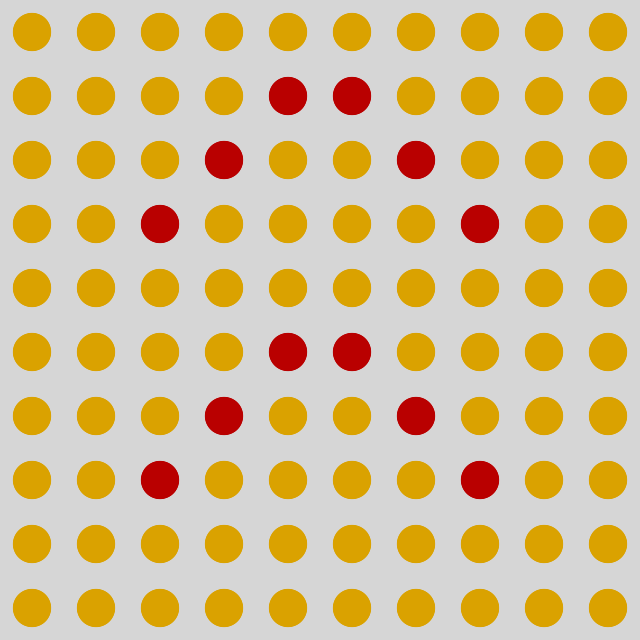
This pattern is drawn by a Shadertoy shader. Its source:

```glsl
// A ten by ten grid of gold discs on pale grey, with two red chevrons.
// Each cell holds one disc drawn by a distance function; a disc turns red
// when its row lies below a chevron apex by its step from the centre line.

const float GRID_COUNT = 10.0;
const float DISC_RADIUS = 0.3;      // in cells
const float CHEVRON_REACH = 2.0;    // steps from the apex to each end
const float UPPER_APEX_ROW = 8.0;   // rows count up from the bottom
const float LOWER_APEX_ROW = 4.0;

const vec3 GREY = vec3(0.84);
const vec3 GOLD = vec3(0.853, 0.635, 0.0);
const vec3 RED = vec3(0.727, 0.0, 0.0);

// Signed distance to a disc centred on the origin
float discDistance(vec2 p, float radius) {
    return length(p) - radius;
}

// Smooth coverage of a shape, one pixel wide at its edge
float coverage(float dist, float pixel) {
    return 1.0 - smoothstep(-0.5 * pixel, 0.5 * pixel, dist);
}

// 1 when the cell belongs to the chevron with the given apex row
float chevron(vec2 cell, float apexRow, float reach) {
    float centre = 0.5 * (GRID_COUNT - 1.0);
    float sideStep = abs(cell.x - centre) - 0.5;
    float onArm = 1.0 - step(0.5, abs(apexRow - cell.y - sideStep));
    return onArm * step(sideStep, reach + 0.5);
}

void mainImage(out vec4 fragColor, in vec2 fragCoord) {
    // Split the canvas into cells
    vec2 grid = fragCoord / iResolution.xy * GRID_COUNT;
    vec2 cell = floor(grid);
    vec2 local = fract(grid) - 0.5;
    float pixel = GRID_COUNT / min(iResolution.x, iResolution.y);

    // Choose the disc colour from the chevrons
    float marked = max(chevron(cell, UPPER_APEX_ROW, CHEVRON_REACH),
                       chevron(cell, LOWER_APEX_ROW, CHEVRON_REACH));
    vec3 discColor = mix(GOLD, RED, marked);

    // Lay the disc over the background
    float disc = coverage(discDistance(local, DISC_RADIUS), pixel);
    fragColor = vec4(mix(GREY, discColor, disc), 1.0);
}
```
